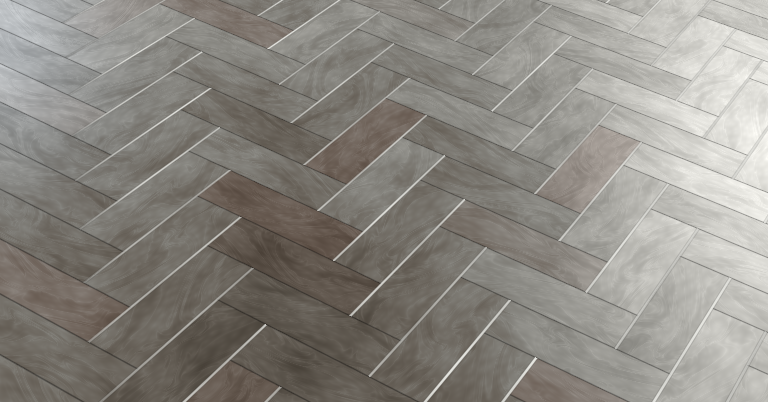
This texture is drawn by a WebGL 2 fragment shader. Its source:

```glsl
#version 300 es
precision highp float;

uniform vec2 u_resolution;
out vec4 fragColor;

const float PLANK_LENGTH = 3.0;   // in plank widths
const float PERIOD = 2.0 * PLANK_LENGTH;

float hash(vec2 p) {
    vec3 a = fract(p.xyx * vec3(0.1031, 0.1030, 0.0973));
    a += dot(a, a.yzx + 33.33);
    return fract((a.x + a.y) * a.z);
}

// Screen to floor plane, from the two vanishing points and the floor origin
vec2 floorPosition(vec2 p, vec2 origin, vec2 vanishX, vec2 vanishY, vec2 rate) {
    return inverse(mat2(vanishX - p, vanishY - p)) * (p - origin) / rate;
}

// Returns along, across, plank seed, and 1.0 for planks turned sideways
vec4 herringbone(vec2 q) {
    vec2 cell = floor(q);
    float along = mod(q.x - cell.y, PERIOD);
    if (along < PLANK_LENGTH) {
        float column = floor((q.x - cell.y) / PERIOD);
        return vec4(along, fract(q.y), hash(vec2(cell.y, column) + 40.0), 0.0);
    }
    float shifted = q.y - cell.x - 1.0;
    float column = floor(shifted / PERIOD);
    return vec4(mod(shifted, PERIOD), fract(q.x), hash(vec2(cell.x, column) + 91.0), 1.0);
}

// Soft cellular noise: blended distance to the nearby feature points
float cellular(vec2 p) {
    vec2 cell = floor(p);
    float sum = 0.0;
    for (int y = -1; y <= 1; y++)
    for (int x = -1; x <= 1; x++) {
        vec2 c = cell + vec2(x, y);
        vec2 point = c + vec2(hash(c + 7.0), hash(c + 53.0));
        sum += exp(-7.0 * distance(p, point));
    }
    return clamp(-log(sum + 0.001) / 7.0, 0.0, 1.0);
}

// Wavy wood figure from layered sines
float woodFigure(vec2 p, float seed) {
    float sum = 0.0;
    float amp = 0.5;
    p += seed * 37.0;
    for (int i = 0; i < 5; i++) {
        p += 0.45 * sin(p.yx * vec2(2.3, 1.7) + seed * 6.0 + float(i));
        sum += amp * sin(p.y * 5.0 + 1.3 * sin(p.x * 1.6));
        p *= 1.75;
        amp *= 0.68;
    }
    return sum;
}

float seam(float d, float halfWidth, float blur) {
    return 1.0 - smoothstep(halfWidth - blur, halfWidth + blur, d);
}

float edgeDistance(float t, float size) {
    return min(t, size - t);
}

float glow(vec2 offset, float spread) {
    return exp(-dot(offset, offset) / spread);
}

// Warm brown in the shadows, near neutral in the highlights
vec3 floorColour(float light, float redness) {
    float warmth = 1.0 - smoothstep(0.36, 0.56, light);
    return vec3(light, light - 0.004, light - 0.026)
        + warmth * vec3(0.014, -0.008, -0.02)
        + redness * vec3(0.008, -0.018, -0.022);
}

void main() {
    vec2 p = gl_FragCoord.xy / u_resolution.y;
    vec2 q = floorPosition(p, vec2(0.905, 0.4226), vec2(3.274, 2.661),
                           vec2(-6.873, 4.0274), vec2(0.031, 0.0149));
    vec2 blur = 0.6 * fwidth(q);
    vec4 plank = herringbone(q);
    float seed = plank.z;

    // Window light: broad from the right, cool in the upper left corner
    float coolGlare = glow((p - vec2(0.0, 0.92)) * vec2(1.0, 0.8), 0.07);
    float light = 0.43 + 0.11 * p.y + 0.23 * smoothstep(0.95, 1.95, p.x);
    light += 0.2 * glow(p - vec2(1.95, 0.58), 0.16) + 0.22 * coolGlare;
    light -= 0.08 * glow(p - vec2(0.65, 0.2), 0.2);

    // Plank tone, figure, pale wisps, cloudy polish and scuffs
    float figure = woodFigure(plank.xy * vec2(0.8, 1.5), seed);
    float wisps = pow(max(1.0 - abs(figure), 0.0), 5.0);
    float clouds = cellular(q * 1.1 + seed * 19.0);
    float scuffs = cellular(plank.xy * vec2(4.0, 8.0) + seed * 71.0);
    light += 0.09 * (seed - 0.5) - 0.01 * plank.w;
    light += 0.026 * figure + 0.04 * (wisps - 0.3);
    light += 0.1 * (0.4 - clouds) + 0.06 * (0.4 - scuffs);
    float redness = smoothstep(0.8, 0.95, hash(vec2(seed * 91.0, 3.0))) * (1.0 - coolGlare);
    vec3 colour = floorColour(light - 0.025 * redness, redness);
    colour += coolGlare * vec3(-0.02, 0.0, 0.035);

    // Seams: dark in one direction, catching the light in the other
    float endGap = edgeDistance(plank.x, PLANK_LENGTH);
    float sideGap = edgeDistance(plank.y, 1.0);
    float darkGap = mix(endGap, sideGap, plank.w);
    float brightGap = mix(sideGap, endGap, plank.w);
    float darkSeam = seam(darkGap, 0.013, blur.x);
    float groove = seam(brightGap, 0.032, blur.y);
    float shine = seam(brightGap, 0.022, blur.y);

    float row = round(q.y);
    float line = floor((q.x - row + 1.5) / PERIOD);
    float gleam = mix(0.6, 1.05, hash(vec2(row, line) + 17.0));
    gleam *= smoothstep(0.08, 0.35, p.x) * (0.9 + 0.1 * sin(q.x * 1.9 + row * 2.4));
    colour *= 1.0 - 0.38 * darkSeam;
    colour *= 1.0 - 0.2 * groove;
    colour = mix(colour, vec3(0.9, 0.9, 0.88), shine * min(gleam, 1.0));

    fragColor = vec4(clamp(colour, 0.0, 1.0), 1.0);
}
```
